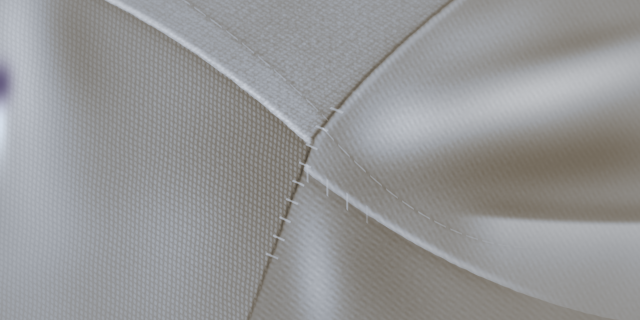
This texture is drawn by a Shadertoy shader. Its source:

```glsl
// Four panels of pale woven cloth meeting at a sewn crossing, with soft folds.
// Seams are quadratic curves; folds are rotated gaussian lobes; the weave is a
// staggered knit or a twill, bent by gradient noise and blurred out of focus.

vec2 hash2(vec2 p) {
    p = vec2(dot(p, vec2(127.1, 311.7)), dot(p, vec2(269.5, 183.3)));
    return fract(sin(p) * 43758.5) * 2.0 - 1.0;
}

float gradientNoise(vec2 p) {
    vec2 i = floor(p), f = fract(p);
    vec2 u = f * f * (3.0 - 2.0 * f), e = vec2(1, 0);
    return mix(mix(dot(hash2(i), f), dot(hash2(i + e), f - e), u.x),
               mix(dot(hash2(i + e.yx), f - e.yx), dot(hash2(i + 1.0), f - 1.0), u.x), u.y);
}

vec2 rotate(vec2 p, float a) {
    return vec2(cos(a) * p.x + sin(a) * p.y, cos(a) * p.y - sin(a) * p.x);
}

// Soft elliptical light or shadow
float lobe(vec2 p, vec2 centre, vec2 radius, float angle) {
    vec2 q = rotate(p - centre, angle) / radius;
    return exp(-dot(q, q));
}

// Signed distance to v = k.x + k.y t + k.z t^2
float curveDist(float t, float v, vec3 k) {
    float slope = k.y + 2.0 * k.z * t;
    return (v - k.x - t * (k.y + k.z * t)) / sqrt(1.0 + slope * slope);
}

float ridge(float d, float width) { return exp(-d * d / (width * width)); }

// Repeated thread: uv is (along, across), size holds the half extents
float stitch(vec2 uv, float period, vec2 size, float aa) {
    uv.x = (fract(uv.x / period) - 0.5) * period;
    vec2 d = smoothstep(size + aa, size - aa, abs(uv));
    return d.x * d.y;
}

float knit(vec2 p, float scale, float angle) {
    vec2 q = rotate(p, angle) * scale;
    q.x += 0.5 * floor(q.y);
    vec2 f = fract(q) - 0.5;
    f.x += 0.5 * f.y;
    return 0.5 - smoothstep(0.12, 0.5, length(f * vec2(1.0, 0.8)));
}

float twill(vec2 p, float scale, float angle) {
    vec2 q = rotate(p, angle) * scale;
    return 0.5 * sin(q.x * 6.283) * (0.65 + 0.35 * sin(q.y * 2.5));
}

// Warm in shadow, cool in light
vec3 clothColour(float v, float warmth) {
    float cool = clamp((v - 0.565) * 0.7, -0.07, 0.04) - warmth;
    return vec3(v, v + 0.4 * cool, v + cool);
}

void mainImage(out vec4 fragColor, in vec2 fragCoord) {
    vec2 p = fragCoord / iResolution.y;
    p.x *= 2.0 * iResolution.y / iResolution.x;
    float aa = 0.8 / iResolution.y;
    vec2 bent = p + 0.006 * vec2(gradientNoise(p * 9.0), gradientNoise(p * 9.0 + 40.0));

    // Seams
    float wob = 0.003 * gradientNoise(p * 38.0);
    float seamA = curveDist(p.x - 0.326, p.y, vec3(1.0, -0.5, -0.33)) + wob;
    float seamC = curveDist(p.x - 0.969, p.y, vec3(0.453, -0.75, 0.29)) + wob;
    float s = p.y - 0.57;
    float seamB = curveDist(s, p.x, s > 0.0 ? vec3(0.984, 0.75, 0.6) : vec3(0.984, 0.36, 0.0)) + wob;
    float hemTop = curveDist(p.x - 0.573, p.y, vec3(1.0, -0.67, -0.36));
    float hemLow = curveDist(p.x - 1.0, p.y, vec3(0.61, -1.15, 0.86));

    // Panel masks
    float rightSide = smoothstep(-aa, aa, seamB);
    float aboveA = smoothstep(-aa, aa, seamA);
    float aboveC = smoothstep(-aa, aa, seamC);

    // Left panel
    float left = 0.57 + 0.14 * lobe(p, vec2(0.05, 0.85), vec2(0.10, 0.35), 0.1)
        + 0.08 * lobe(p, vec2(0.08, 0.35), vec2(0.22, 0.45), 0.0)
        - 0.05 * lobe(p, vec2(0.24, 0.83), vec2(0.09, 0.22), 0.25)
        + 0.04 * lobe(p, vec2(0.55, 0.2), vec2(0.2, 0.3), -0.4)
        - 0.05 * lobe(p, vec2(0.86, 0.45), vec2(0.2, 0.3), 0.0)
        - 0.07 * exp(min(seamA, 0.0) * 55.0);

    // Top panel with its turned hem
    float top = 0.595 + 0.025 * smoothstep(0.01, -0.01, hemTop) - 0.035 * ridge(hemTop, 0.012)
        - 0.06 * exp(min(seamB, 0.0) * 50.0);

    // Right panel: broad ridge, valley and lower fold
    float right = 0.57 + 0.17 * lobe(p, vec2(1.68, 0.71), vec2(0.55, 0.085), 0.28)
        + 0.07 * lobe(p, vec2(1.25, 0.63), vec2(0.13, 0.10), 0.6)
        + 0.05 * lobe(p, vec2(1.5, 0.89), vec2(0.25, 0.07), 0.4)
        - 0.07 * lobe(p, vec2(1.85, 0.87), vec2(0.3, 0.045), 0.25)
        - 0.11 * lobe(p, vec2(1.72, 0.49), vec2(0.5, 0.10), 0.12)
        - 0.04 * lobe(p, vec2(1.08, 0.53), vec2(0.06, 0.12), 0.5);
    float fold = curveDist(p.x - 1.46, p.y, vec3(0.328, -0.10, 0.1));
    float foldFade = smoothstep(1.38, 1.6, p.x);
    right += foldFade * (0.15 * smoothstep(0.012, -0.012, fold) * exp(min(fold, 0.0) * 9.0)
        - 0.06 * ridge(fold - 0.03, 0.04));

    // Bottom panel
    float low = 0.54 + 0.13 * lobe(p, vec2(0.99, 0.14), vec2(0.07, 0.24), 0.12)
        - 0.04 * lobe(p, vec2(1.2, 0.15), vec2(0.13, 0.16), 0.5)
        - 0.07 * exp(min(seamC, 0.0) * 45.0) * smoothstep(1.75, 1.4, p.x);

    // Weave, sharpest around the crossing
    float focus = 0.25 + 0.75 * lobe(p, vec2(0.9, 0.5), vec2(0.6, 0.7), 0.0);
    float fuzz = gradientNoise(p * 75.0) + 0.6 * gradientNoise(p * 150.0);
    left += focus * (0.085 * knit(bent, 66.0, -0.5) + 0.03 * fuzz);
    top += focus * (0.035 * knit(bent, 72.0, 0.6) + 0.06 * fuzz);
    right += focus * (0.045 * twill(bent, 62.0, 0.55) + 0.03 * fuzz);
    low += focus * (0.05 * twill(bent, 58.0, 0.9) + 0.03 * fuzz);

    float v = mix(mix(left, top, aboveA), mix(low, right, aboveC), rightSide);
    v += 0.02 * gradientNoise(p * 5.0);

    // Rolled seam edges and the dark groove
    float fadeC = smoothstep(1.8, 1.25, p.x);
    v += 0.14 * ridge(seamA - 0.010, 0.010) * (1.0 - rightSide);
    v += 0.12 * ridge(seamC - 0.010, 0.011) * rightSide * fadeC;
    v += 0.06 * ridge(seamB - 0.014, 0.012) * smoothstep(0.5, 0.6, p.y);
    v -= 0.17 * ridge(seamB + 0.003, 0.006) * (0.5 + 0.5 * lobe(p, vec2(0.97, 0.5), vec2(0.35), 0.0));
    v -= 0.025 * ridge(hemLow, 0.008) * rightSide * fadeC;

    // Sewing threads
    float cross = stitch(vec2(p.y + 0.4 * seamB, seamB), 0.057, vec2(0.003, 0.02), aa)
        * smoothstep(0.14, 0.22, p.y) * smoothstep(0.74, 0.66, p.y);
    float running = stitch(vec2(p.x, hemTop), 0.05, vec2(0.018, 0.0022), aa) * (1.0 - rightSide)
        + stitch(vec2(p.x, hemLow), 0.05, vec2(0.018, 0.0022), aa) * rightSide * fadeC * step(1.0, p.x);
    float edge = stitch(vec2(p.x, seamC), 0.062, vec2(0.003, 0.022), aa)
        * rightSide * smoothstep(1.2, 1.1, p.x);
    v = mix(v, 0.74, clamp(0.7 * cross + 0.4 * running + 0.55 * edge, 0.0, 1.0));

    // Tone, then the bright rim and violet gap at the far left
    vec3 col = clothColour(v, 0.02 * rightSide * smoothstep(1.0, 1.7, p.x));
    col = mix(col, vec3(0.91, 0.95, 0.99), 0.7 * lobe(p, vec2(0.0, 0.62), vec2(0.025, 0.12), 0.0));
    col = mix(col, vec3(0.36, 0.32, 0.47), 0.9 * lobe(p, vec2(0.0, 0.74), vec2(0.035, 0.06), 0.0));
    fragColor = vec4(clamp(col, 0.0, 1.0), 1.0);
}
```
